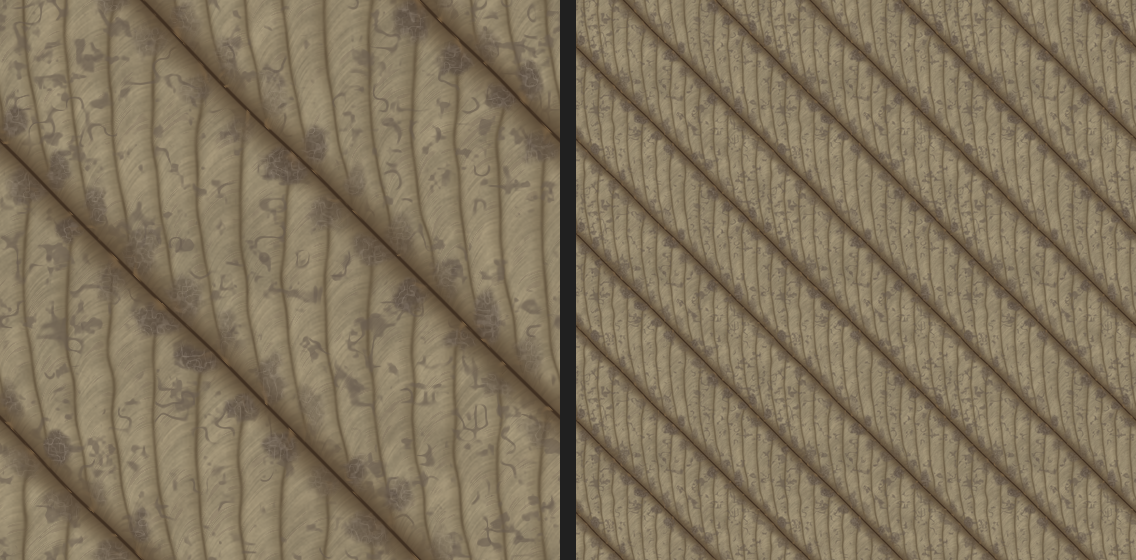
Left: one tile. Right: repeated 3 by 3.
Give the GLSL for this texture, as a WebGL 1 fragment shader.

```glsl
precision highp float;
// Dry leaf skin: two diagonal midribs, thirteen curved side veins, brushed fibres and dark stains.
uniform vec2 u_resolution;

float hash(vec2 p) {
  vec3 q = fract(p.xyx * 0.1031);
  q += dot(q, q.yzx + 33.33);
  return fract((q.x + q.y) * q.z);
}

// Value noise that wraps after the given whole period
float noise(vec2 p, vec2 period) {
  vec2 i = floor(p), f = p - i;
  f = f * f * (3.0 - 2.0 * f);
  vec2 a = mod(i, period), b = mod(i + 1.0, period);
  return mix(mix(hash(a), hash(vec2(b.x, a.y)), f.x),
             mix(hash(vec2(a.x, b.y)), hash(b), f.x), f.y);
}

float tileNoise(vec2 uv, float scale) {
  return noise(uv * scale, vec2(scale));
}

float fbm(vec2 uv, float scale) {
  return 0.5 * tileNoise(uv, scale) + 0.3 * tileNoise(uv, scale * 2.0)
       + 0.2 * tileNoise(uv, scale * 4.0);
}

// Thin wandering lines along the middle level of the noise
float threads(vec2 uv, float scale, float width) {
  return 1.0 - smoothstep(0.2 * width, width, abs(tileNoise(uv, scale) - 0.5));
}

// Stains sit beside the midrib, one per cell on each side, with varied strength
float stains(float u, float t, float band, float rough) {
  float sum = 0.0;
  for (int side = 0; side < 2; side++) {
    float s = float(side);
    float shift = mix(0.9, 0.27, s);
    for (int k = -1; k <= 1; k++) {
      float id = floor(u - shift + 0.5) + float(k);
      vec2 seed = vec2(mod(id, 13.0) + 17.0 * s, band + 5.0);
      float dx = (u - shift - id) / 13.0;
      float dt = t - mix(0.085, 0.89, s) - 0.05 * (hash(seed + 31.0) - 0.5);
      float d = length(vec2(dx, dt * 0.5 + dx)) + (rough - 0.5) * 0.045;
      float radius = 0.031 + 0.014 * hash(seed + 53.0);
      sum = max(sum, (1.0 - smoothstep(radius * 0.45, radius, d)) * (0.4 + 0.6 * hash(seed)));
    }
  }
  return sum;
}

void main() {
  vec2 uv = gl_FragCoord.xy / u_resolution;
  float rough = fbm(uv, 24.0);
  float mottle = fbm(uv, 9.0);

  // Diagonal bands: t runs downward from one midrib to the next
  float diagonal = 0.5 - 2.0 * (uv.x + uv.y) + 0.022 * (tileNoise(uv, 6.0) - 0.5);
  float t = fract(diagonal);
  float band = mod(floor(diagonal), 2.0);
  float ribDistance = min(t, 1.0 - t) * 0.354;

  // Curved cells between the side veins
  float bow = (t - 0.35) * (t - 0.35);
  float u = 13.0 * (uv.x - 0.12 * bow) - 0.56 + 0.14 * (tileNoise(uv, 16.0) - 0.5);
  float f = fract(u);
  float cell = mod(floor(u), 13.0);
  float veinDistance = min(f, 1.0 - f);

  // Brushed arcs that rise and flatten across each cell
  float arc = uv.y - 0.062 * (1.0 - (1.0 - f) * (1.0 - f));
  float fine = noise(vec2(f * 2.5 + cell * 7.0, arc * 240.0), vec2(91.0, 240.0));
  float broad = noise(vec2(f * 1.5 + cell * 7.0 + 3.0, arc * 70.0), vec2(91.0, 70.0));
  float sweep = noise(vec2(f + cell * 7.0 + 1.0, arc * 22.0), vec2(91.0, 22.0));
  float grain = tileNoise(uv, 256.0);

  vec3 color = mix(vec3(0.56, 0.505, 0.405), vec3(0.625, 0.575, 0.465), 0.3 + 0.6 * sweep);
  color *= 0.98 + 0.12 * (fine - 0.5) + 0.08 * (broad - 0.5) + 0.05 * (grain - 0.5);
  color *= 0.93 + 0.14 * mottle;
  float groove = smoothstep(0.66, 0.85, fine) * smoothstep(0.35, 0.65, tileNoise(uv, 40.0));
  color = mix(color, vec3(0.42, 0.36, 0.31), 0.3 * groove);

  // Side veins: soft shade on both sides and a narrow core
  float shade = 0.42 * smoothstep(0.62, 1.0, f) + 0.42 * (1.0 - smoothstep(0.0, 0.2, f));
  color = mix(color, vec3(0.42, 0.36, 0.26), shade);
  float core = exp(-veinDistance * veinDistance * 500.0);
  color = mix(color, vec3(0.34, 0.28, 0.20), core * (0.35 + 0.35 * rough));

  // Scattered scratches and small worn flecks
  vec2 warped = uv + 0.008 * vec2(tileNoise(uv, 50.0), tileNoise(uv + 0.37, 50.0));
  float worn = smoothstep(0.56, 0.74, tileNoise(uv + 0.21, 32.0));
  color = mix(color, vec3(0.40, 0.35, 0.30), 0.6 * worn * threads(warped, 44.0, 0.13));
  float fleck = smoothstep(0.64, 0.78, fbm(warped + 0.13, 36.0));
  color = mix(color, vec3(0.41, 0.36, 0.31), 0.6 * fleck);

  // Brown zone around the midribs
  float reach = ribDistance + 0.022 * (mottle - 0.5);
  float brown = 1.0 - smoothstep(0.004, 0.062, reach);
  color = mix(color, vec3(0.405, 0.34, 0.25) * (0.95 + 0.1 * fine), 0.88 * brown);

  // Fibrous stains
  float stain = stains(u, t, band, rough);
  float fibre = threads(warped, 96.0, 0.16) + 0.6 * threads(warped + 0.43, 128.0, 0.16);
  vec3 stainColor = vec3(0.355, 0.305, 0.26) + 0.075 * fibre + 0.05 * (grain - 0.5);
  color = mix(color, stainColor, 0.82 * stain);

  // Midrib: dark shoulders, narrow core, pale fibres where the side veins join
  color = mix(color, vec3(0.32, 0.25, 0.18), 0.75 * exp(-ribDistance * 95.0));
  color = mix(color, vec3(0.22, 0.16, 0.11), 0.8 * (1.0 - smoothstep(0.001, 0.0045, ribDistance)));
  float joint = exp(-veinDistance * veinDistance * 60.0) * exp(-ribDistance * 75.0);
  color = mix(color, vec3(0.56, 0.45, 0.31), 0.65 * joint * threads(warped + 0.29, 40.0, 0.16));

  gl_FragColor = vec4(color, 1.0);
}
```
